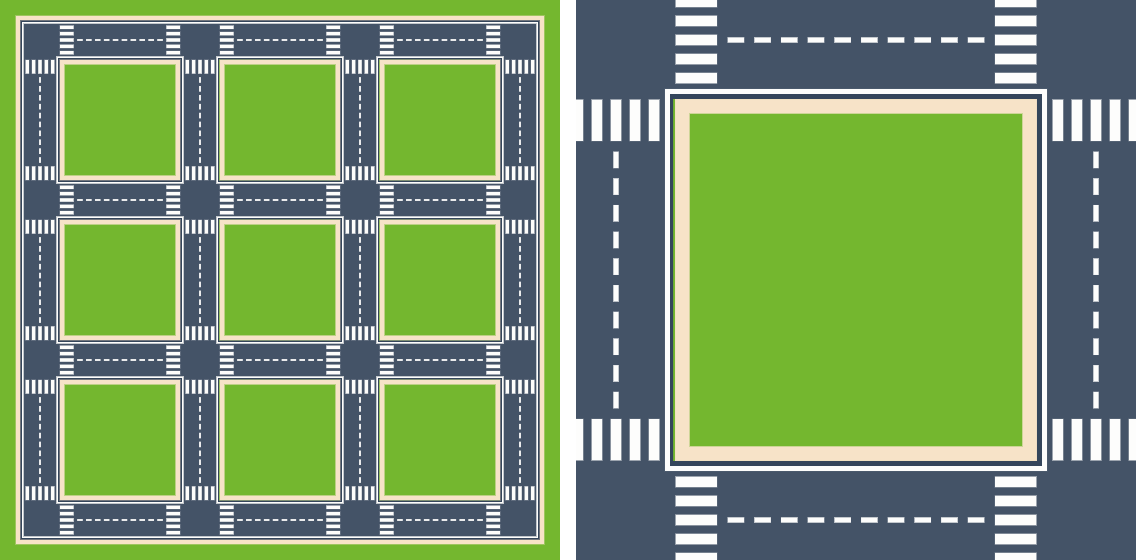
Left, the full canvas; right, a detail of the centre.
A WebGL 1 fragment shader for this pattern:

```glsl
precision highp float;

uniform vec2 u_resolution;

// Lengths are in block pitches
#define PITCHES_ACROSS 3.5
#define GRASS vec3(0.455, 0.718, 0.184)
#define ROAD vec3(0.267, 0.325, 0.404)
#define GUTTER vec3(0.205, 0.270, 0.355)
#define PAVING vec3(0.968, 0.890, 0.785)
#define PAINT vec3(0.992, 0.992, 0.988)
#define BAR_PITCH 0.0397
#define BAR_HALF vec2(0.0433, 0.0112)
#define DASH_PITCH 0.0556
#define DASH_HALF vec2(0.0173, 0.0056)
#define CROSSING_OFFSET 0.3327

float pixelSize;

// Antialiased coverage of an axis-aligned box
float box(vec2 p, vec2 halfSize) {
  vec2 d = abs(p) - halfSize;
  return clamp(0.5 - max(d.x, d.y) / pixelSize, 0.0, 1.0);
}

float square(vec2 p, float halfSize) {
  return box(p, vec2(halfSize));
}

// Lane dashes and zebra crossings; x runs along the street, y across it
float streetPaint(vec2 p) {
  float dash = clamp(floor(p.x / DASH_PITCH), -5.0, 4.0) + 0.5;
  float lane = box(p - vec2(dash * DASH_PITCH, 0.0), DASH_HALF);

  float bar = clamp(floor(p.y / BAR_PITCH + 0.5), -2.0, 2.0);
  vec2 barCentre = vec2(CROSSING_OFFSET, bar * BAR_PITCH);
  float zebra = box(vec2(abs(p.x), p.y) - barCentre, BAR_HALF);
  return max(lane, zebra);
}

void main() {
  float side = min(u_resolution.x, u_resolution.y);
  pixelSize = PITCHES_ACROSS / side;
  vec2 p = (gl_FragCoord.xy - 0.5 * u_resolution) * pixelSize;

  // Coordinates about the nearest block and the nearest street centre
  vec2 cell = clamp(floor(p + 0.5), -1.0, 1.0);
  vec2 block = p - cell;
  vec2 street = fract(p) - 0.5;

  // Outer border
  vec3 color = GRASS;
  color = mix(color, PAVING, square(p, 1.652));
  color = mix(color, GUTTER, square(p, 1.623));
  color = mix(color, PAINT, square(p, 1.6125));
  color = mix(color, ROAD, square(p, 1.602));

  // Street markings
  float marks = max(streetPaint(vec2(block.x, street.y)),
                    streetPaint(vec2(block.y, street.x)));
  color = mix(color, PAINT, marks);

  // Framed blocks, with a sliver of grass left of all but the first column
  color = mix(color, PAINT, square(block, 0.398));
  color = mix(color, GUTTER, square(block, 0.3875));
  float sliver = square(block + vec2(0.004, 0.0), 0.377);
  color = mix(color, GRASS, sliver * step(-0.5, cell.x));
  color = mix(color, PAVING, square(block, 0.377));
  color = mix(color, GRASS, square(block, 0.3465));

  gl_FragColor = vec4(color, 1.0);
}
```
